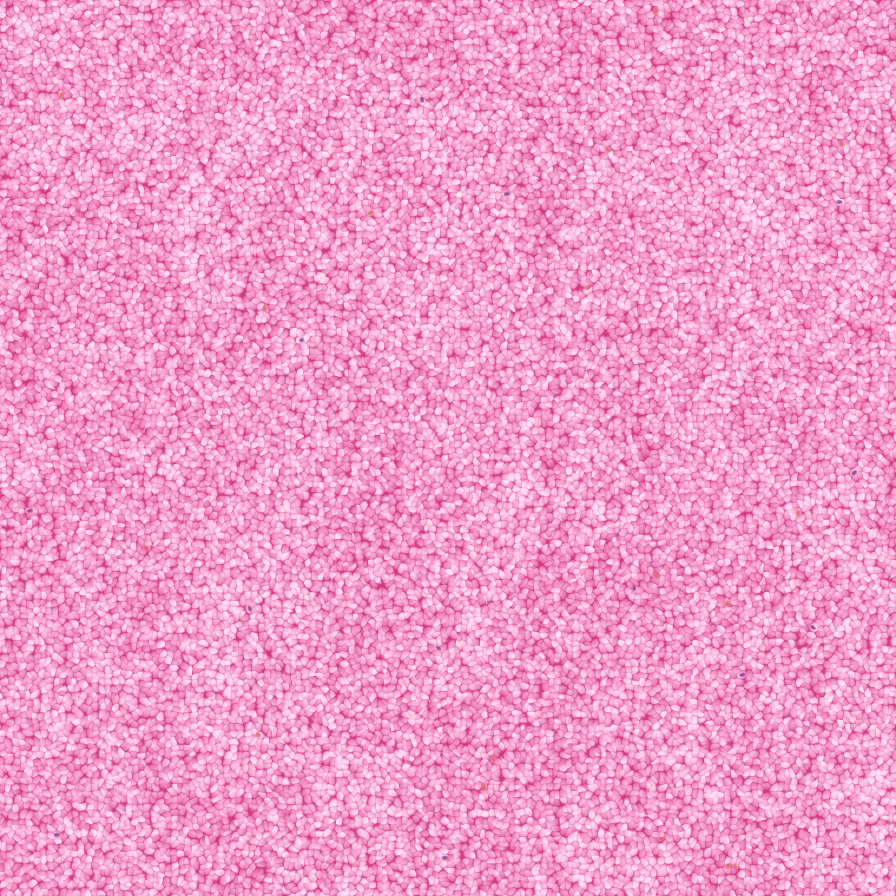
Give the GLSL for this texture, as a WebGL 2 fragment shader.

```glsl
#version 300 es
precision highp float;
// Fine pink sand: a bed of small angular grains, each with its own tone and tilt,
// drawn as stretched Voronoi cells with dark seams and pits between them.
// Soft upright noise streaks clump the tones; a few odd grains sparkle or stain.

#define GRAINS 136.0        // grains across the canvas
#define JITTER 0.88         // scatter of grain centres
#define STRETCH 0.22        // elongation of single grains
#define BASE_TONE 0.81      // tone of an average grain top
#define GRAIN_SPREAD 0.68   // tone range between grains
#define FACET_SLOPE 0.55    // light gradient across a grain
#define SEAM_DEPTH 0.30     // darkening along grain borders
#define PIT_DEPTH 0.65      // darkening in the holes between grains
#define STREAK_DEPTH 0.42   // strength of the upright clumps
#define SPARKLE_SHARE 0.012 // share of glassy white grains
#define STAIN_SHARE 0.0012  // share of orange or violet grains

uniform vec2 u_resolution;
out vec4 outColor;

vec3 hash3(vec2 p) {
    vec3 q = fract(p.xyx * vec3(0.1031, 0.1030, 0.0973));
    q += dot(q, q.yxz + 33.33);
    return fract((q.xxy + q.yzz) * q.zyx);
}

float valueNoise(vec2 p) {
    vec2 cell = floor(p);
    vec2 f = fract(p);
    f = f * f * (3.0 - 2.0 * f);
    float low = mix(hash3(cell).x, hash3(cell + vec2(1.0, 0.0)).x, f.x);
    float high = mix(hash3(cell + vec2(0.0, 1.0)).x, hash3(cell + 1.0).x, f.x);
    return mix(low, high, f.y);
}

// Upright, slightly leaning clumps, centred on zero
float streaks(vec2 uv) {
    vec2 p = vec2(uv.x - 0.12 * uv.y, uv.y) + 3.0;
    float fine = valueNoise(p * vec2(52.0, 21.0));
    float wide = valueNoise(p * vec2(23.0, 7.0) + 40.0);
    float broad = valueNoise(p * 4.0 + 90.0);
    return 0.45 * fine + 0.38 * wide + 0.17 * broad - 0.5;
}

// Deep rose through mid pink to pale pink
vec3 pinkRamp(float tone) {
    vec3 deep = vec3(0.87, 0.35, 0.60);
    vec3 middle = vec3(0.96, 0.62, 0.80);
    vec3 pale = vec3(0.99, 0.76, 0.89);
    tone = clamp(tone, -0.3, 1.25);
    return tone < 0.66 ? mix(deep, middle, tone / 0.66)
                       : mix(middle, pale, (tone - 0.66) / 0.34);
}

vec3 sand(vec2 uv) {
    vec2 p = uv * GRAINS + 7.0;
    vec2 home = floor(p);
    float nearest = 9.0;
    float second = 9.0;
    vec2 grainCell = home;
    vec2 grainOffset = vec2(0.0);

    // Two closest grains, each measured along its own long axis
    for (int j = -1; j <= 1; j++) {
        for (int i = -1; i <= 1; i++) {
            vec2 cell = home + vec2(i, j);
            vec3 h = hash3(cell);
            vec2 offset = p - cell - 0.5 - (h.xy - 0.5) * JITTER;
            float angle = 6.2832 * h.z;
            vec2 axis = vec2(cos(angle), sin(angle));
            vec2 local = vec2(dot(offset, axis), dot(offset, vec2(-axis.y, axis.x)));
            float d = length(local * vec2(1.0 - STRETCH, 1.0 + STRETCH));
            if (d < nearest) {
                second = nearest;
                nearest = d;
                grainCell = cell;
                grainOffset = offset;
            } else {
                second = min(second, d);
            }
        }
    }

    // Tone of the grain: own shade, tilted facet, clump, borders
    vec3 trait = hash3(grainCell + 171.0);
    float tilt = 6.2832 * trait.y;
    float tone = BASE_TONE + (trait.x - 0.5) * GRAIN_SPREAD;
    tone += FACET_SLOPE * dot(grainOffset, vec2(cos(tilt), sin(tilt)));
    tone += STREAK_DEPTH * streaks(uv);
    tone -= SEAM_DEPTH * (1.0 - smoothstep(0.0, 0.26, second - nearest));
    tone -= PIT_DEPTH * smoothstep(0.46, 0.85, nearest);
    vec3 color = pinkRamp(tone);

    // Odd grains
    float body = 1.0 - smoothstep(0.2, 0.5, nearest);
    float sparkle = step(1.0 - SPARKLE_SHARE, trait.z);
    float stain = step(trait.z, STAIN_SHARE);
    vec3 stainColor = trait.x < 0.5 ? vec3(0.86, 0.42, 0.34) : vec3(0.50, 0.24, 0.52);
    color = mix(color, vec3(1.0, 0.90, 0.96), 0.85 * sparkle * body);
    return mix(color, stainColor, 0.8 * stain * body);
}

void main() {
    // Four samples per pixel smooth the grain edges
    vec3 sum = vec3(0.0);
    for (int k = 0; k < 4; k++) {
        vec2 shift = vec2(k & 1, k >> 1) * 0.5 - 0.25;
        sum += sand((gl_FragCoord.xy + shift) / u_resolution.y);
    }
    outColor = vec4(sum * 0.25, 1.0);
}
```
